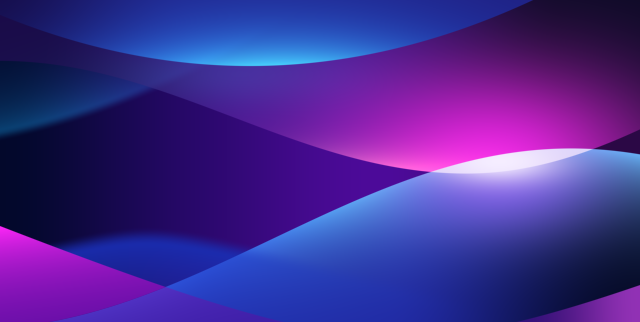
A Shadertoy shader for this background:

```glsl
// Overlapping glowing waves in blue, violet and magenta on a dark ground.
#define PI 3.14159265
#define NAVY vec3(0.01, 0.03, 0.17)
#define INDIGO vec3(0.13, 0.03, 0.38)
#define VIOLET vec3(0.30, 0.04, 0.60)
#define MAGENTA vec3(0.90, 0.14, 0.88)
#define CYAN vec3(0.28, 0.82, 0.99)
#define ROYAL vec3(0.12, 0.22, 0.76)
#define PEARL vec3(0.96, 0.93, 1.00)

// Coverage of the side where d is positive, smoothed over about one pixel.
float cover(float d) {
    float w = 0.8 / iResolution.y;
    return smoothstep(-w, w, d);
}

// Elliptical soft light.
float glow(vec2 p, vec2 center, vec2 radius) {
    vec2 q = (p - center) / radius;
    return exp(-dot(q, q));
}

// Fade with distance inside an edge.
float fade(float d, float reach) {
    return exp(-max(d, 0.0) / reach);
}

// Rounded V shape: flat at zero, straight further out.
float bend(float x, float slope, float roundness) {
    return length(vec2(roundness, slope * x)) - roundness;
}

// Heights of the wave edges.
float domeEdge(float x) { return 0.795 + 1.044 * (x - 0.39) * (x - 0.39); }
float bandEdge(float x) {
    float rise = max(x - 0.729, 0.0);
    return 0.636 + 0.175 * cos(PI * x / 0.729) + 0.42 * rise * rise;
}
float waveEdge(float x) { return 0.259 + 0.28 * cos(PI * (x - 0.892) / 0.931); }
float floorEdge(float x) { return -0.047 + bend(x - 0.625, 0.836, 0.223); }
float hillEdge(float x) { return 0.267 - bend(x - 0.228, 0.498, 0.039); }
float streakEdge(float x) { return 0.585 + 0.398 * x + 0.917 * x * x; }

vec3 groundColor(float x) {
    vec3 col = mix(NAVY, INDIGO, smoothstep(0.0, 0.3, x));
    col = mix(col, VIOLET, smoothstep(0.2, 0.6, x));
    return mix(col, vec3(0.17, 0.03, 0.27), smoothstep(0.6, 0.9, x));
}

vec3 bandColor(vec2 p, float depth) {
    vec3 col = mix(vec3(0.10, 0.04, 0.28), vec3(0.25, 0.09, 0.55), smoothstep(0.05, 0.4, p.x));
    col = mix(col, vec3(0.04, 0.04, 0.14), smoothstep(0.5, 0.88, p.x));
    col = mix(col, MAGENTA, glow(p, vec2(0.77, 0.5), vec2(0.26, 0.3)));
    col += vec3(0.0, 0.10, 0.06) * glow(p, vec2(0.36, 0.77), vec2(0.2, 0.1));
    return col + vec3(0.3, 0.28, 0.1) * fade(depth, 0.06) * glow(p, vec2(0.64, 0.47), vec2(0.15));
}

vec3 domeColor(vec2 p, float depth) {
    vec3 col = mix(vec3(0.08, 0.03, 0.24), vec3(0.12, 0.11, 0.47), smoothstep(0.0, 0.3, p.x));
    float side = (p.x - 0.42) / 0.3;
    col = mix(col, vec3(0.13, 0.25, 0.82), fade(depth, 0.2) * exp(-side * side));
    return mix(col, CYAN, fade(depth, 0.07) * exp(-3.0 * side * side));
}

vec3 waveColor(vec2 p, float depth) {
    vec3 rim = mix(vec3(0.2, 0.36, 0.88), vec3(0.38, 0.76, 0.97), smoothstep(0.3, 0.65, p.x));
    vec3 deep = mix(vec3(0.12, 0.14, 0.62), vec3(0.01, 0.02, 0.13), smoothstep(0.6, 1.0, p.x));
    vec3 col = mix(deep, rim, fade(depth, 0.13));
    col = mix(col, vec3(0.5, 0.36, 0.9), glow(p, vec2(0.78, 0.45), vec2(0.17, 0.18)));
    return mix(col, PEARL, glow(p, vec2(0.78, 0.5), vec2(0.1, 0.07)));
}

vec3 floorColor(float x, float depth) {
    float light = fade(depth, 0.18) * exp(-x / 0.18);
    vec3 col = mix(vec3(0.3, 0.04, 0.6), vec3(1.0, 0.15, 0.97), light);
    return mix(col, vec3(0.63, 0.21, 0.77), smoothstep(0.78, 1.0, x));
}

void mainImage(out vec4 fragColor, in vec2 fragCoord) {
    vec2 p = fragCoord / iResolution.xy;

    // Signed depth inside each shape, in canvas heights.
    float dome = p.y - domeEdge(p.x);
    float band = p.y - bandEdge(p.x);
    float wave = waveEdge(p.x) - p.y;
    float base = floorEdge(p.x) - p.y;
    float hill = hillEdge(p.x) - p.y;
    float streak = p.y - streakEdge(p.x);

    // Ground with the blurred hill.
    vec3 col = groundColor(p.x);
    float hillMask = smoothstep(-0.03, 0.03, hill) * fade(hill, 0.3);
    col = mix(col, vec3(0.1, 0.18, 0.7), hillMask);

    // Upper band and dome.
    float inBand = cover(band);
    col = mix(col, bandColor(p, band), inBand);
    col = mix(col, domeColor(p, dome), cover(dome));

    // Soft streak, fainter over the band.
    float streakMask = smoothstep(-0.025, 0.015, streak) * fade(streak, 0.12);
    streakMask *= (1.0 - smoothstep(0.05, 0.5, p.x)) * mix(1.0, 0.35, inBand);
    col += vec3(0.03, 0.24, 0.3) * streakMask;

    // Large wave with the hill shining through, and the bright overlap.
    vec3 water = waveColor(p, wave);
    water = mix(water, ROYAL, 0.55 * hillMask * (1.0 - smoothstep(0.3, 0.8, p.x)));
    float lens = 0.6 + 0.4 * glow(p, vec2(0.78, 0.49), vec2(0.12, 0.1));
    water = mix(water, mix(vec3(0.95, 0.8, 0.97), PEARL, lens), 0.8 * inBand);
    float inWave = cover(wave);
    col = mix(col, water, inWave);

    // Magenta floor, translucent over the wave.
    float opacity = mix(1.0, mix(0.5, 0.9, smoothstep(0.8, 1.0, p.x)), inWave);
    col = mix(col, floorColor(p.x, base), cover(base) * opacity);

    fragColor = vec4(clamp(col, 0.0, 1.0), 1.0);
}
```
